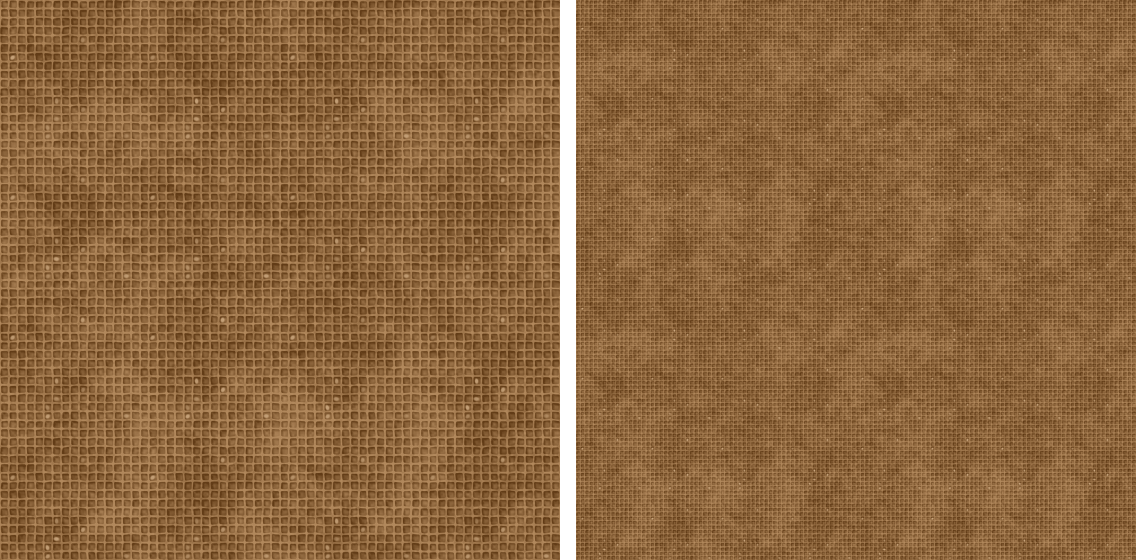
Left: one tile. Right: repeated 2 by 2.
Reproduce this texture procedurally as a WebGL 1 fragment shader.

```glsl
precision highp float;
// Woven brown grid: 64 x 64 rounded pockets between raised, slightly wavy ridges.
// Wobble and pale flecks recur every 16 cells; grain and fading vary over the canvas.
// All noise wraps on whole cells, so the square tiles in both directions.

uniform vec2 u_resolution;

float hash(vec2 p) {
  return fract(sin(dot(p, vec2(127.1, 311.7))) * 43758.5453);
}

// Value noise that wraps after a whole number of lattice steps
float wrapNoise(vec2 p, float period) {
  vec2 i = floor(p);
  vec2 f = fract(p);
  f = f * f * (3.0 - 2.0 * f);
  vec2 a = mod(i, period);
  vec2 b = mod(i + 1.0, period);
  return mix(mix(hash(a), hash(vec2(b.x, a.y)), f.x),
             mix(hash(vec2(a.x, b.y)), hash(b), f.x), f.y);
}

float roundedBox(vec2 p, float halfSize, float radius) {
  vec2 q = abs(p) - halfSize + radius;
  return length(max(q, 0.0)) + min(max(q.x, q.y), 0.0) - radius;
}

void main() {
  const float CELLS = 64.0;
  const float PATCH = 16.0;
  vec2 p = gl_FragCoord.xy / u_resolution * CELLS;
  float pixel = CELLS / min(u_resolution.x, u_resolution.y);

  // Nearly straight grid
  vec2 wobble = vec2(wrapNoise(p, PATCH), wrapNoise(p + 5.0, PATCH)) - 0.5;
  vec2 grid = p + 0.11 * wobble;
  vec2 cell = floor(grid);
  vec2 f = fract(grid) - 0.5;
  vec2 patchCell = mod(cell, PATCH);
  vec2 canvasCell = mod(cell, CELLS);

  // Pocket shape, its size differing a little from cell to cell
  float halfSize = 0.385 + 0.05 * (hash(patchCell + 3.0) - 0.5);
  float d = roundedBox(f, halfSize, 0.15);
  float edge = max(0.07, 0.6 * pixel);
  float pocket = 1.0 - smoothstep(-edge, edge, d);

  // Shade: pockets darken under their upper and left walls, ridges are rounded
  float shadow = smoothstep(0.0, 0.33, max(f.y, -f.x));
  float rim = smoothstep(-0.22, 0.0, d);
  float floorTone = 0.59 - 0.44 * shadow - 0.16 * rim
                  + 0.24 * (hash(patchCell + 11.0) - 0.5);
  float ridgeTone = 0.82 + 0.22 * smoothstep(0.0, 0.11, d);
  float tone = mix(ridgeTone, floorTone, pocket);

  // Fibre grain, then fading over single cells, groups of cells and the canvas
  tone += 0.34 * (wrapNoise(p * 4.0, 4.0 * CELLS) - 0.5);
  tone += 0.30 * (wrapNoise(p * 2.0 + 9.0, 2.0 * PATCH) - 0.5);
  tone += 0.26 * (wrapNoise(p * 0.5 + 3.0, 0.5 * CELLS) - 0.5);
  tone += 0.24 * (wrapNoise(p / 4.0 + 6.0, PATCH / 4.0) - 0.5);
  tone += 0.24 * (wrapNoise(p / 8.0, CELLS / 8.0) - 0.5);
  vec3 darkBrown = vec3(0.42, 0.27, 0.12);
  vec3 lightTan = vec3(0.66, 0.50, 0.33);
  vec3 color = mix(darkBrown, lightTan, clamp(tone, -0.15, 1.15));

  // Pale, soft, tilted flecks lodged in a few pockets, some of them worn away
  float angle = 6.2832 * hash(patchCell + 23.0);
  float c = cos(angle);
  float s = sin(angle);
  vec2 tilted = mat2(c, s, -s, c) * (f + 0.06);
  float fleckDistance = length(tilted * vec2(1.0, 1.4)) - 0.28;
  float fleck = 1.0 - smoothstep(-0.14, 0.1 + pixel * 0.3, fleckDistance);
  fleck *= step(0.965, hash(patchCell + 7.0));
  fleck *= 0.35 + 0.55 * hash(canvasCell + 31.0);
  color = mix(color, vec3(0.80, 0.66, 0.50), fleck);

  gl_FragColor = vec4(color, 1.0);
}
```
